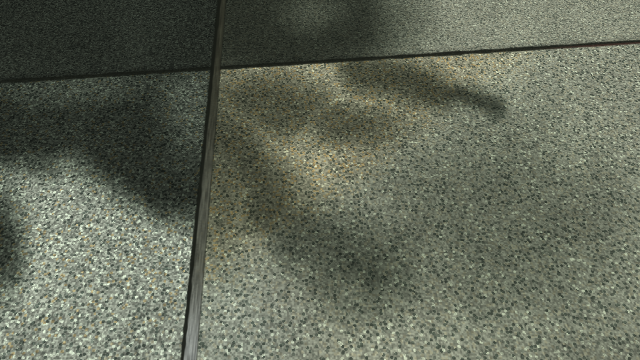
Reproduce this texture procedurally as a WebGL 2 fragment shader.

```glsl
#version 300 es
precision highp float;
// Exposed-aggregate paving slabs split by two joints, under dappled tree shade.
// Slab tints come first, then cellular pebbles in perspective, then the joints;
// soft ellipses and tapered strokes, warped by noise, shape the shade.
uniform vec2 u_resolution;
out vec4 fragColor;

const vec3 WARM_SLAB = vec3(0.60, 0.60, 0.50);
const vec3 COOL_SLAB = vec3(0.56, 0.58, 0.505);
const vec3 PALE_SLAB = vec3(0.565, 0.595, 0.535);
const vec3 SHADE_TINT = vec3(0.95, 1.03, 0.96);
const vec3 TAN_STONE = vec3(1.12, 0.99, 0.80);
const vec3 DARK_STONE = vec3(0.50, 0.55, 0.54);
const vec3 PALE_STONE = vec3(1.34, 1.36, 1.34);
const vec3 GROOVE = vec3(0.085, 0.095, 0.075);
const vec3 RUST = vec3(0.20, 0.13, 0.11);
const float PEBBLE_FREQ = 160.0;
const float GRIT_FREQ = 340.0;
const float WARP = 0.075;

float hash(vec2 p) {
  vec3 q = fract(p.xyx * vec3(0.1031, 0.1030, 0.0973));
  q += dot(q, q.yzx + 33.33);
  return fract((q.x + q.y) * q.z);
}

float noise(vec2 p) {
  vec2 i = floor(p), f = fract(p);
  f = f * f * (3.0 - 2.0 * f);
  return mix(mix(hash(i), hash(i + vec2(1, 0)), f.x),
             mix(hash(i + vec2(0, 1)), hash(i + vec2(1, 1)), f.x), f.y);
}

float fbm(vec2 p) {
  float sum = 0.0, amp = 0.5;
  for (int i = 0; i < 4; i++) {
    sum += amp * noise(p);
    p = p * 2.03 + 17.1;
    amp *= 0.5;
  }
  return sum;
}

// Soft ellipse: 1 in the middle, fading to 0 across its rim
float blob(vec2 p, vec2 centre, vec2 radius, float soft) {
  return 1.0 - smoothstep(1.0 - soft, 1.0 + soft, length((p - centre) / radius));
}

// Soft stroke from a to b, with radius ra narrowing to rb
float stroke(vec2 p, vec2 a, vec2 b, float ra, float rb) {
  vec2 ab = b - a;
  float t = clamp(dot(p - a, ab) / dot(ab, ab), 0.0, 1.0);
  return 1.0 - smoothstep(0.0, 1.4, length(p - a - ab * t) / mix(ra, rb, t));
}

// Nearest pebble: distance to its centre and its random identity
vec2 pebble(vec2 p) {
  vec2 cell = floor(p), best = vec2(9.0, 0.0);
  for (int j = -1; j <= 1; j++)
    for (int i = -1; i <= 1; i++) {
      vec2 id = cell + vec2(i, j);
      vec2 centre = id + 0.1 + 0.8 * vec2(hash(id), hash(id + 71.7));
      float d = length(p - centre);
      if (d < best.x) best = vec2(d, hash(id + 143.3));
    }
  return best;
}

// Fraction of light reaching the ground
float lightAt(vec2 p, float side, float above) {
  vec2 w = p + WARP * (vec2(fbm(p * 10.0), fbm(p * 10.0 + 40.0)) - 0.47);
  float left = 1.0 - side, below = 1.0 - above;
  float rim = mix(0.52, 0.38, smoothstep(0.19, 0.46, w.x));
  float canopy = smoothstep(rim - 0.06, rim + 0.08, w.y);
  canopy *= 1.0 - 0.32 * blob(w, vec2(0.55, 0.71), vec2(0.08, 0.16), 0.7);
  canopy *= 1.0 - 0.20 * blob(w, vec2(0.22, 0.755), vec2(0.22, 0.04), 0.8);
  float l = 1.0 - 0.70 * left * below * canopy;
  l *= 1.0 - 0.62 * left * below * blob(w, vec2(0.0, 0.31), vec2(0.07, 0.14), 0.7);
  l *= 1.0 - 0.71 * left * above;
  float topShade = blob(w, vec2(0.77, 0.95), vec2(0.36, 0.18), 0.45);
  topShade *= 1.0 - 0.30 * blob(w, vec2(0.87, 0.965), vec2(0.08, 0.05), 0.9);
  l *= 1.0 - 0.67 * side * above * topShade;
  // Branches overlap by maximum so that crossings do not darken twice
  float s = 0.52 * stroke(w, vec2(0.98, 0.81), vec2(1.39, 0.70), 0.085, 0.04);
  s = max(s, 0.48 * blob(w, vec2(0.75, 0.71), vec2(0.18, 0.09), 0.7));
  s = max(s, 0.42 * blob(w, vec2(0.96, 0.66), vec2(0.14, 0.05), 0.8));
  s = max(s, 0.52 * stroke(w, vec2(0.61, 0.62), vec2(0.76, 0.41), 0.16, 0.12));
  s = max(s, 0.45 * stroke(w, vec2(0.76, 0.41), vec2(1.02, 0.24), 0.12, 0.16));
  s = max(s, 0.44 * blob(w, vec2(0.60, 0.56), vec2(0.13, 0.27), 0.7));
  float r = 1.0 - s;
  r *= 1.0 - 0.26 * blob(w, vec2(1.36, 0.42), vec2(0.33, 0.27), 0.7);
  r *= 1.0 - 0.12 * smoothstep(0.9, 1.75, p.x) * smoothstep(0.75, 0.1, p.y);
  r *= 1.0 + 0.10 * blob(w, vec2(0.86, 0.775), vec2(0.09, 0.05), 0.7);
  return l * mix(1.0, r, side * below);
}

void main() {
  vec2 p = gl_FragCoord.xy / u_resolution.y;
  p.x *= 1.77778 * u_resolution.y / u_resolution.x;
  float px = 1.0 / u_resolution.y;

  // Signed offsets from the two joints
  float u = p.x - (0.525 + 0.093 * p.y);
  float v = p.y - (0.773 + 0.0625 * p.x);
  float side = smoothstep(-0.012, 0.012, u);
  float above = smoothstep(-0.006, 0.006, v);

  // Slab tints, with a diagonal limit to the warm area
  float diagonal = p.y - 0.19 - 0.73 * (p.x - 0.567) + 0.12 * (fbm(p * 7.0) - 0.47);
  float warm = smoothstep(-0.07, 0.09, diagonal) * (1.0 - above);
  vec3 slab = mix(COOL_SLAB, WARM_SLAB, warm);
  slab = mix(slab, PALE_SLAB, 0.8 * blob(p, vec2(0.64, 0.06), vec2(0.19, 0.2), 0.7));
  slab = mix(PALE_SLAB, slab, side) * (0.88 + 0.26 * fbm(p * 5.0));

  // Pebbles and grit, foreshortened toward the top
  vec2 ground = vec2(p.x - 0.8, p.y) / (1.7 - 0.7 * p.y) + 3.0;
  vec2 stone = pebble(ground * PEBBLE_FREQ);
  float k = stone.y;
  vec3 tone = mix(DARK_STONE, vec3(1.03), smoothstep(0.05, 0.45, k));
  tone = mix(tone, TAN_STONE, step(0.68, k) * mix(0.25, 1.0, warm));
  tone = mix(tone, PALE_STONE, step(mix(0.78, 0.91, side), k));
  float body = 1.0 - smoothstep(0.30, 0.62, stone.x);
  slab *= mix(vec3(0.97), tone, body * mix(0.85, 0.55, above));
  slab *= 1.0 + mix(0.62, 0.44, side) * (noise(ground * GRIT_FREQ) - 0.5);

  float light = lightAt(p, side, above);
  vec3 col = slab * light * mix(SHADE_TINT, vec3(1), light);

  // Cross joint: continuous dark groove, rusty toward the right
  float width = 0.0038 + 0.0025 * noise(p * 26.0) + 0.001 * smoothstep(1.3, 1.7, p.x);
  float groove = 1.0 - smoothstep(width - px, width + px, abs(v));
  vec3 fill = mix(GROOVE, RUST, smoothstep(1.45, 1.65, p.x) * smoothstep(0.002, -0.002, v));
  col = mix(col, fill, 0.85 * groove);
  col *= 1.0 - 0.12 * (1.0 - smoothstep(0.004, 0.013, abs(v - 0.006)));

  // Long joint: worn strip, paler near the bottom, with a dark left edge
  float halfW = mix(0.021, 0.010, p.y);
  float strip = 1.0 - smoothstep(halfW - px, halfW + px, abs(u));
  vec3 worn = mix(vec3(0.54, 0.56, 0.54), vec3(0.30, 0.31, 0.27), smoothstep(0.0, 0.3, p.y));
  worn = mix(worn, vec3(0.19, 0.195, 0.155), smoothstep(0.35, 0.85, p.y));
  worn *= 0.8 + 0.4 * noise(vec2(u * 260.0, p.y * 35.0));
  col = mix(col, worn, 0.92 * strip);
  float edge = abs(u + halfW * 0.9) - 0.0035 - 0.003 * noise(p * 45.0);
  col = mix(col, GROOVE, 0.88 * (1.0 - smoothstep(-px, px, edge)));
  float rightEdge = abs(u - halfW) - 0.0015;
  col = mix(col, GROOVE, 0.45 * (1.0 - smoothstep(-px, px, rightEdge)));

  fragColor = vec4(clamp(col, 0.0, 1.0), 1.0);
}
```
